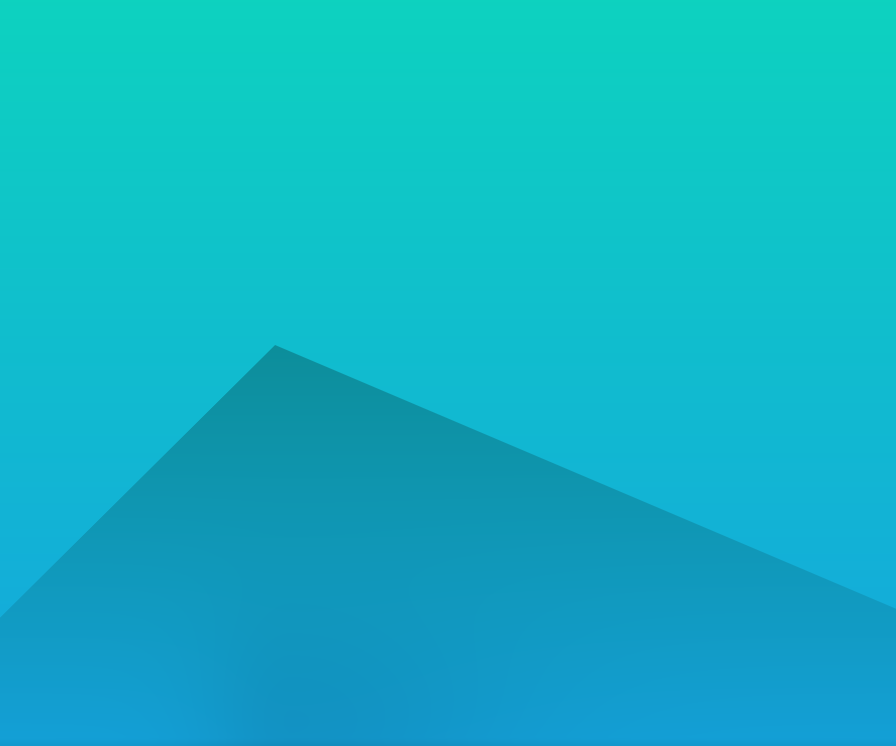
A Shadertoy shader for this background:

```glsl
const vec3 SKY_TOP = vec3(0.050, 0.822, 0.750);
const vec3 SKY_BOTTOM = vec3(0.080, 0.647, 0.873);

// Ridge points, as fractions of the canvas
const vec2 PEAK = vec2(0.307, 0.5375);
const float LEFT_HEIGHT = 0.172;
const float RIGHT_HEIGHT = 0.184;

// Shadow strength of the hill
const float SHADE_PEAK = 0.25;
const float SHADE_BASE = 0.035;

// Soft dark pool at the foot of the hill
const vec2 POOL_CENTER = vec2(0.325, 0.0);
const float POOL_WIDTH_LEFT = 0.10;
const float POOL_WIDTH_RIGHT = 0.24;
const float POOL_HEIGHT = 0.17;
const float POOL_SHADE = 0.075;

// Thin shade along the lower border
const float BORDER_HEIGHT = 0.012;
const float BORDER_SHADE = 0.04;

// Height of the ridge above the base at x
float ridgeHeight(float x) {
    float leftSlope = (PEAK.y - LEFT_HEIGHT) / PEAK.x;
    float rightSlope = (PEAK.y - RIGHT_HEIGHT) / (1.0 - PEAK.x);
    float offset = x - PEAK.x;
    return PEAK.y + min(leftSlope * offset, -rightSlope * offset);
}

// Uneven gaussian, steeper on its left side
float poolGlow(vec2 uv) {
    vec2 d = uv - POOL_CENTER;
    d /= vec2(d.x < 0.0 ? POOL_WIDTH_LEFT : POOL_WIDTH_RIGHT, POOL_HEIGHT);
    return exp(-dot(d, d));
}

float hillShade(vec2 uv) {
    float shade = mix(SHADE_BASE, SHADE_PEAK, uv.y / PEAK.y);
    shade += POOL_SHADE * poolGlow(uv);
    shade += BORDER_SHADE * (1.0 - smoothstep(0.0, BORDER_HEIGHT, uv.y));
    return shade;
}

void mainImage(out vec4 fragColor, in vec2 fragCoord) {
    vec2 uv = fragCoord / iResolution.xy;

    // Sky
    vec3 color = mix(SKY_BOTTOM, SKY_TOP, uv.y);

    // Hill, with a smooth edge about one pixel wide
    float edge = 0.75 / iResolution.y;
    float hill = smoothstep(-edge, edge, ridgeHeight(uv.x) - uv.y);
    color *= 1.0 - hill * hillShade(uv);

    fragColor = vec4(color, 1.0);
}
```
